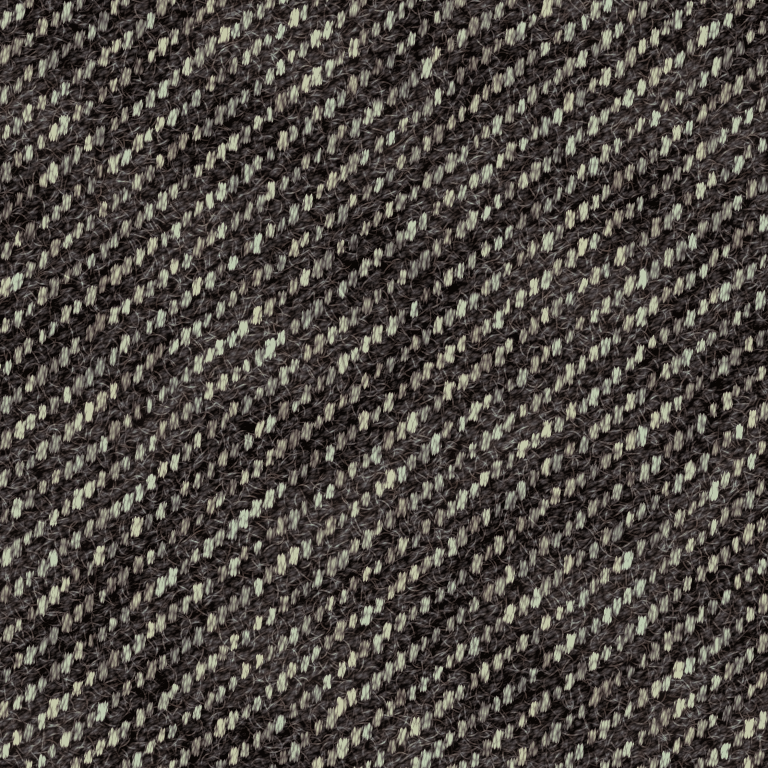
Write a three.js fragment shader that draws this texture.

```glsl
varying vec2 vUv;

const float COLUMNS = 64.0;            // pale stitches across
const float WALES = 20.0;              // diagonal ribs down
const float COLUMNS_PER_WALE = 4.0;    // columns between neighbouring ribs
const vec2 STITCH_HALF = vec2(0.43, 0.76);  // in column widths
const vec2 STITCH_JITTER = vec2(0.26, 0.46);
const float STITCH_ROUND = 0.34;
const float STITCH_LEAN = 0.16;
const float EDGE_SOFT = 0.15;
const float FIBRE_WIDTH = 0.0019;
const float FIBRE_STRENGTH = 2.3;
const float BROAD_SHADE = 0.22;        // slow light and dark drift

const vec3 GAP_BLACK = vec3(0.06, 0.045, 0.04);
const vec3 DARK_WOOL = vec3(0.19, 0.16, 0.15);
const vec3 MID_WOOL = vec3(0.30, 0.26, 0.25);
const vec3 TAUPE = vec3(0.42, 0.39, 0.37);
const vec3 SAGE = vec3(0.55, 0.54, 0.48);
const vec3 PALE_SAGE = vec3(0.71, 0.73, 0.63);

vec2 hash2(vec2 p) {
  vec3 q = fract(p.xyx * vec3(0.1031, 0.1030, 0.0973));
  q += dot(q, q.yzx + 33.33);
  return fract((q.xx + q.yz) * q.zy);
}

// Distance to the nearest scattered point
float cellular(vec2 p) {
  vec2 cell = floor(p);
  float nearest = 2.0;
  for (int y = -1; y <= 1; y++) {
    for (int x = -1; x <= 1; x++) {
      vec2 id = cell + vec2(float(x), float(y));
      nearest = min(nearest, length(id + hash2(id) - p));
    }
  }
  return nearest;
}

// Curved hairs, one per cell; keep is the share of cells that hold one
float fibres(vec2 p, float scale, float seed, float keep) {
  p *= scale;
  vec2 cell = floor(p);
  float width = FIBRE_WIDTH * scale;
  float hair = 0.0;
  for (int y = -1; y <= 1; y++) {
    for (int x = -1; x <= 1; x++) {
      vec2 id = cell + vec2(float(x), float(y));
      vec2 place = hash2(id + seed);
      vec2 kind = hash2(id + seed + 37.0);
      float angle = 0.4 + 3.2 * (kind.x - 0.5);
      vec2 d = p - id - place;
      d = vec2(d.x * cos(angle) + d.y * sin(angle), d.y * cos(angle) - d.x * sin(angle));
      d.y -= (place.x - 0.5) * 1.6 * d.x * d.x;
      float line = 1.0 - smoothstep(0.1 * width, width, abs(d.y));
      line *= 1.0 - smoothstep(0.25, 0.75, abs(d.x));
      hair = max(hair, line * step(kind.y, keep) * (0.25 + 0.75 * place.y));
    }
  }
  return hair;
}

vec3 woolRamp(float tone) {
  vec3 c = mix(GAP_BLACK, DARK_WOOL, clamp(tone, -0.2, 1.0));
  c = mix(c, MID_WOOL, clamp(tone - 1.0, 0.0, 1.0));
  c = mix(c, TAUPE, clamp(tone - 2.0, 0.0, 1.0));
  c = mix(c, SAGE, clamp(tone - 3.0, 0.0, 1.0));
  return mix(c, PALE_SAGE, clamp(tone - 4.0, 0.0, 1.3));
}

void main() {
  // Slight unevenness of the cloth
  vec2 p = vUv + 0.0016 * vec2(sin(vUv.y * 23.0 + 2.0 * sin(vUv.x * 9.0)),
                               sin(vUv.x * 19.0 + 2.0 * sin(vUv.y * 13.0)));
  vec2 thread = p * COLUMNS;
  float rise = COLUMNS / WALES;
  float strand = cellular(vec2(p.x - STITCH_LEAN * p.y, p.y) * vec2(290.0, 85.0));
  float grain = cellular(vec2(p.x + 0.5 * p.y, p.y - 0.5 * p.x) * vec2(125.0, 250.0));
  float clump = cellular(vec2(p.x + p.y, p.y - 0.6 * p.x) * vec2(46.0, 85.0) + 9.0);

  // Pale stitches stepping up along each rib
  float gap = 2.0;
  float cover = 0.0;
  float pale = 0.0;
  float warmth = 0.0;
  for (int k = -1; k <= 1; k++) {
    float column = floor(thread.x) + float(k);
    float phase = thread.y / rise - column / COLUMNS_PER_WALE;
    vec2 id = vec2(column, floor(phase)) + 50.0;
    vec2 shift = hash2(id);
    vec2 kind = hash2(id + 171.0);
    vec2 d = vec2(thread.x - column - 0.5, (fract(phase) - 0.5) * rise);
    d -= (shift - 0.5) * STITCH_JITTER;
    d.x -= STITCH_LEAN * d.y;
    vec2 corner = abs(d) - STITCH_HALF * (0.8 + 0.36 * kind.x) + STITCH_ROUND;
    float dist = length(max(corner, 0.0)) + min(max(corner.x, corner.y), 0.0) - STITCH_ROUND;
    dist += 0.32 * (strand - 0.45);
    float inside = 1.0 - smoothstep(-EDGE_SOFT, EDGE_SOFT, dist);
    float tone = 4.5 - 1.9 * smoothstep(-0.4, 0.05, dist)
               + 1.9 * (kind.y - 0.55) + 2.4 * (0.45 - strand) + 0.25 * d.y;
    pale = mix(pale, tone, inside);
    warmth = mix(warmth, shift.y - 0.5, inside);
    cover = max(cover, inside);
    gap = min(gap, dist);
  }

  // Dark yarn between ribs, deepest next to the stitches
  float ground = -0.25 + 0.75 * smoothstep(0.0, 0.55, gap)
               + 2.6 * (0.5 - clump) + 2.2 * (0.5 - grain);

  // Loose hairs over both yarns
  float hair = 0.0;
  for (int i = 0; i < 4; i++) {
    float layer = float(i);
    hair = max(hair, fibres(p, 44.0 + 8.0 * layer, 13.0 + 61.0 * layer, 0.9));
  }
  float stray = fibres(p, 17.0, 311.0, 0.12);
  float tone = mix(max(ground, -0.2), pale, cover);
  tone += FIBRE_STRENGTH * hair * (1.0 - 0.85 * cover) + 1.5 * stray;
  tone += BROAD_SHADE * (sin(p.x * 14.0 + 3.0 * sin(p.y * 8.0))
                       + sin(p.y * 31.0 - p.x * 24.0 + 2.0 * sin(p.x * 17.0)));

  vec3 tint = 1.0 + vec3(0.05, -0.01, -0.05) * warmth
            + vec3(0.12, 0.0, -0.12) * (clump - 0.5) * (1.0 - cover);
  gl_FragColor = vec4(clamp(woolRamp(tone) * tint, 0.0, 1.0), 1.0);
}
```
